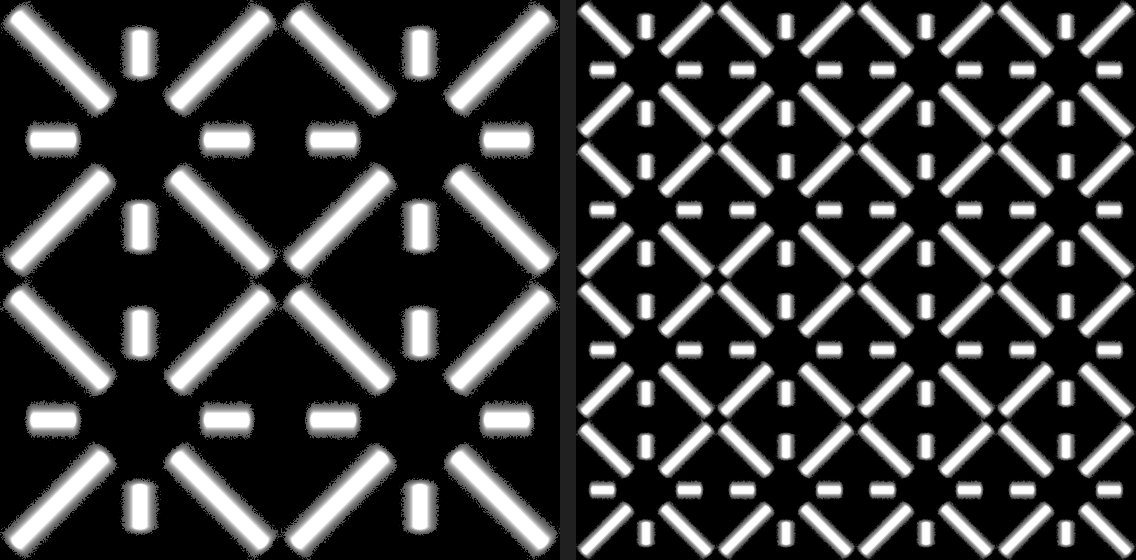
Left, the tile; right, the same tile 2 across and 2 down.
A WebGL 1 fragment shader for this pattern:

```glsl
precision highp float;
// Two by two starbursts of glowing white bars and dashes with grainy halo edges.
uniform vec2 u_resolution;

#define REPEATS 2.0        // bursts across and down
#define BAR_INNER 0.133    // diagonal bar ends, per axis from the burst centre
#define BAR_OUTER 0.439
#define DASH_CENTRE 0.310  // axis dash position and half length
#define DASH_HALF 0.068
#define END_SQUASH 2.0     // how blunt the glow is at the ends
#define CORE_RADIUS 0.0242 // fully white half width
#define GLOW_POWER 1.2     // falloff outside the core
#define HALO_RADIUS 0.0625 // where the halo breaks off
#define HALO_GRAIN 0.024   // spread of the speckled rim
#define GRAINS 512.0       // grain cells across the canvas

float hash(vec2 cell) {
  return fract(sin(dot(cell, vec2(12.9898, 78.233))) * 43758.5453);
}

// Distance to a stroke along x, shortened past its ends.
float strokeDistance(vec2 p, float centre, float halfLength) {
  float past = max(abs(p.x - centre) - halfLength, 0.0);
  return length(vec2(past * END_SQUASH, p.y));
}

// Distance to the diagonal bar in the positive quadrant.
float barDistance(vec2 p) {
  vec2 q = vec2(p.x + p.y, p.y - p.x) * 0.70711;
  float centre = (BAR_INNER + BAR_OUTER) * 0.70711;
  float halfLength = (BAR_OUTER - BAR_INNER) * 0.70711;
  return strokeDistance(q, centre, halfLength);
}

float inverseFourth(float d) {
  return 1.0 / pow(max(d, 0.002), 4.0);
}

// Blended distance to all strokes, including bars mirrored in adjoining cells.
float burstDistance(vec2 p) {
  float sum = inverseFourth(strokeDistance(p, DASH_CENTRE, DASH_HALF))
            + inverseFourth(strokeDistance(p.yx, DASH_CENTRE, DASH_HALF));
  for (int j = 0; j < 2; j++) {
    for (int i = 0; i < 2; i++) {
      vec2 mirrored = mix(p, 1.0 - p, vec2(float(i), float(j)));
      sum += inverseFourth(barDistance(mirrored));
    }
  }
  return pow(sum, -0.25);
}

void main() {
  vec2 uv = gl_FragCoord.xy / u_resolution;
  vec2 p = abs(fract(uv * REPEATS) - 0.5);
  float d = burstDistance(p);

  // White core with a soft falloff
  float glow = min(1.0, pow(CORE_RADIUS / max(d, 0.002), GLOW_POWER));

  // Speckled cutoff of the halo
  vec2 grain = mod(floor(uv * GRAINS), GRAINS);
  float noise = 0.5 * (hash(grain) + hash(grain + 37.7)) - 0.5;
  float rim = HALO_RADIUS + noise * HALO_GRAIN;
  float halo = 1.0 - smoothstep(rim - 0.002, rim + 0.002, d);

  gl_FragColor = vec4(vec3(glow * halo), 1.0);
}
```
